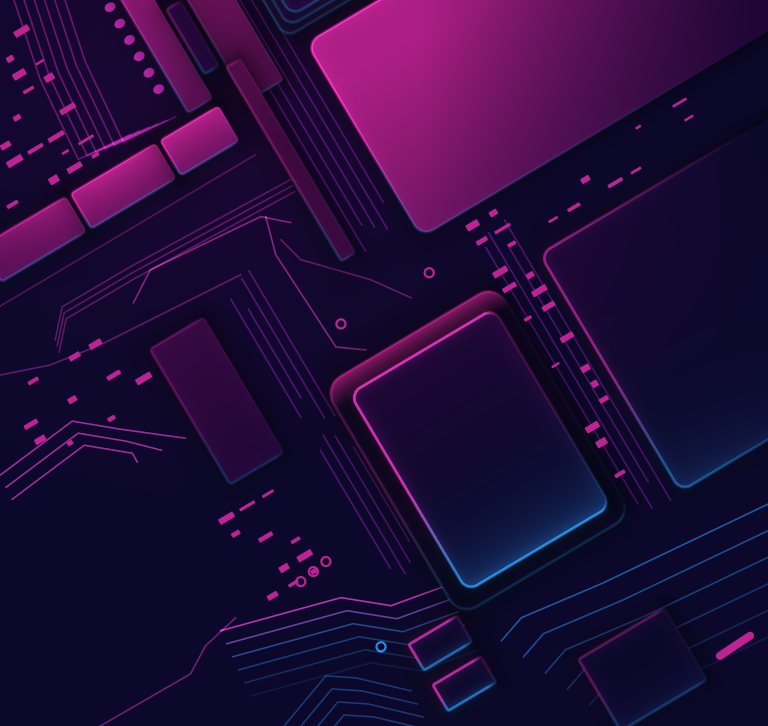
A WebGL 1 fragment shader for this background:

```glsl
precision highp float;
uniform vec2 u_resolution;

const float HEIGHT = 7.24;  // canvas height in board units
const vec2 AXIS = vec2(.86, .51);  // direction of the board rows
const float TRACE = .008;  // half width of a trace
const vec3 NAVY = vec3(.045, .032, .17);
const vec3 VIOLET = vec3(.12, .025, .21);
const vec3 PLUM = vec3(.28, .04, .29);
const vec3 MAGENTA = vec3(.68, .12, .52);
const vec3 PINK = vec3(.88, .2, .64);
const vec3 BLUE = vec3(.12, .5, .72);

float pixel;

float hash(vec2 p) {
  vec3 a = fract(p.xyx * .1031);
  a += dot(a, a.yzx + 33.33);
  return fract((a.x + a.y) * a.z);
}
float ramp(float a, float b, float x) { return clamp((x - a) / (b - a), 0., 1.); }
float fill(float d) { return clamp(.5 - d / pixel, 0., 1.); }
float line(float d, float w) { return fill(abs(d) - w); }
float inside(vec2 q, vec4 r) {
  vec2 s = step(r.xy, q) * step(q, r.zw);
  return s.x * s.y;
}
float box(vec2 q, vec4 b, float r) {
  vec2 d = abs(q - .5 * (b.xy + b.zw)) - .5 * (b.zw - b.xy) + r;
  return length(max(d, 0.)) + min(max(d.x, d.y), 0.) - r;
}
float seg(vec2 p, vec2 a, vec2 b) {
  vec2 e = b - a;
  return length(p - a - e * clamp(dot(p - a, e) / dot(e, e), 0., 1.));
}
// Trace through four points
float path(vec2 p, vec4 a, vec4 b) {
  float d = min(seg(p, a.xy, a.zw), seg(p, b.xy, b.zw));
  return line(min(d, seg(p, a.zw, b.xy)), TRACE);
}
float ring(vec2 p, float x, float y) { return line(length(p - vec2(x, y)) - .045, .011); }

// Parallel traces with uneven ends
float rails(vec2 q, vec4 r) {
  float x = (q.x - r.x) / .1;
  vec4 cut = vec4(0, .4, 0, -.4) * hash(vec2(floor(x), floor(r.w * 9.)));
  return line((fract(x) - .5) * .1, TRACE) * inside(q, r + cut);
}
// Scattered small components
float parts(vec2 q, vec4 r, float density) {
  vec2 size = vec2(.24, .18), id = floor(q / size);
  vec2 e = vec2(.03, .012) + vec2(.06, .025) * vec2(hash(id), hash(id + 17.));
  float d = box((fract(q / size) - .5) * size, vec4(-e, e), .01);
  return fill(d) * step(hash(id + 5.), density) * inside((id + .5) * size, r);
}
// Raised plate: shadow, face, blue glow below and a lit rim
void chip(inout vec3 col, vec2 q, vec4 b, float r, vec3 face, float rim, float glow) {
  float d = box(q, b, r), h = ramp(b.y, b.w, q.y);
  col *= 1. - .5 * exp(-max(d, 0.) * 10.);
  col = mix(col, face + glow * BLUE * exp(-h * 7.), fill(d));
  float lit = rim * (1. - .8 * ramp(-.1, 0., q.x - b.z));
  vec3 edge = mix(BLUE, PINK, ramp(.1, .5, h));
  col += edge * lit * (.75 * line(d, .014) + .2 * exp(-abs(d) * 20.));
}

void main() {
  pixel = HEIGHT / u_resolution.y;
  vec2 p = gl_FragCoord.xy * pixel;
  vec2 q = vec2(dot(p, AXIS), dot(p, vec2(-AXIS.y, AXIS.x)));
  vec2 away = p - vec2(2.2, 6.4);
  vec3 col = mix(NAVY, VIOLET, .8 * exp(-.16 * dot(away, away)));

  // Rails between the plates
  col += PLUM * (rails(q, vec4(5.5, 2.2, 6, 6)) + rails(q, vec4(4.1, .9, 4.5, 2.7))
    + rails(q, vec4(4.1, -.9, 4.5, 1)) + rails(q, vec4(6.55, -1.6, 6.95, 1.9)));

  // Long traces across the left half
  float wire = .4 * line(seg(q, vec2(2, 3.6), vec2(5.1, 3.6)), TRACE);
  for (float i = 0.; i < 3.; i++) {
    vec2 o = p - i * vec2(.06, -.12);
    wire += .9 * path(o, vec4(0, 2.5, .72, 3.04), vec4(1.2, 2.96, 1.85 - .3 * i, 2.87));
    o = p - i * vec2(.02, -.06);
    wire += .45 * path(o, vec4(.55, 3.85, .62, 4.18), vec4(1.3, 4.58, 2.9, 5.45));
  }
  wire += .7 * path(p, vec4(1.33, 4.22, 1.5, 4.55), vec4(2.6, 5.08, 2.9, 5.02));
  wire += .7 * path(p, vec4(2.65, 5.08, 2.75, 4.7), vec4(3.35, 3.78, 3.65, 3.75));
  wire += .5 * path(p, vec4(2.8, 4.85, 3, 4.65), vec4(3.7, 4.45, 4.1, 4.27));
  wire += .5 * path(p, vec4(0, 3.5, .5, 3.6), vec4(1, 3.8, 2.4, 4.5));
  wire += .6 * path(p, vec4(1, 0, 1.9, .52), vec4(2.05, .8, 2.35, 1.08));
  col += PINK * .75 * wire;

  // Lower traces from pink to blue, dense bent traces in the corner
  for (float i = 0.; i < 6.; i++) {
    vec2 o = p - i * vec2(.06, -.13);
    vec3 tint = mix(PINK, BLUE, min(i * .45, 1.)) * (.8 - .13 * i);
    col += tint * path(o, vec4(2.2, .95, 3.4, 1.28), vec4(3.9, 1.2, 4.45, 1.4));
    col += BLUE * .4 * path(o, vec4(2.75, -.1, 3.25, .5), vec4(3.55, .48, 4.1, .35));
    o = p - i * vec2(.22, -.16);
    col += BLUE * (.65 - .1 * i) * path(o, vec4(5, .85, 5.2, 1.08), vec4(6, 1.42, 7.8, 2.28));
    o = p - i * vec2(.09, .035);
    col += MAGENTA * .5 * path(o, vec4(.12, 7.3, .4, 6.45), vec4(.78, 5.65, 1.3, 5.9));
  }
  vec2 hole = vec2(.8 * (q.x - 4.6), mod(q.y, .19) - .095);
  col += MAGENTA * fill(length(hole) - .045) * inside(q, vec4(4.4, 4.6, 4.7, 5.8));

  // Upright bars, row of blocks and nested corner plate
  vec3 metal = mix(PLUM, MAGENTA, .6 * ramp(3.5, 5.5, q.y));
  chip(col, q, vec4(4.73, 4.3, 5.02, 7), .03, metal, .3, 0.);
  chip(col, q, vec4(5.3, 4.1, 5.72, 7), .03, metal * .85, .3, 0.);
  chip(col, q, vec4(5.29, 2.25, 5.46, 4.5), .03, metal * .8, .3, 0.);
  chip(col, q, vec4(5.07, 4.55, 5.24, 5.3), .03, VIOLET, .3, 0.);
  vec3 block = mix(PLUM, MAGENTA, ramp(3.6, 4.2, q.y) * ramp(1.5, 3.6, q.x));
  for (float i = 0.; i < 3.; i++) {
    float x = 2.27 + 1.04 * i;
    chip(col, q, vec4(x, 3.8, min(x + .99, 5.03), 4.21), .04, block, .35, 0.);
    chip(col, q, vec4(vec2(5.95, 4.45) + .08 * i, 8, 8), .12, VIOLET, .4, 0.);
  }

  // Large plates
  float shine = ramp(7.5, 4.2, p.x) * mix(.55, 1., ramp(2., 3.8, q.y));
  float fade = ramp(9.5, 7., q.x);
  vec3 dusk = mix(NAVY, VIOLET, ramp(-.6, 1.2, q.y));
  chip(col, q, vec4(6.1, 2.05, 13, 4.3), .14, mix(VIOLET, MAGENTA, shine), .5 * shine, 0.);
  chip(col, q, vec4(7.03, -1.45, 13, 1.3), .12, mix(NAVY, dusk, fade), .6 * fade, .2 * fade);
  vec3 bevel = mix(NAVY * .7, MAGENTA * .75, ramp(1., 1.25, q.y));
  chip(col, q, vec4(4.5, -1.4, 6.5, 1.27), .2, bevel, .3, 0.);
  chip(col, q, vec4(4.69, -1.22, 6.36, 1.07), .12, dusk, .9, .3);
  chip(col, q, vec4(3.2, .9, 3.83, 2.47), .04, mix(VIOLET, PLUM, .3 * q.y - .2), .25, 0.);
  chip(col, q, vec4(5.3, -3.2, 6.3, -2.37), .03, NAVY, .35, .08);
  for (float i = 0.; i < 2.; i++) {
    float y = -1.68 - .47 * i;
    chip(col, q, vec4(3.92, y, 4.48, y + .3), .02, NAVY, .8, .15);
  }

  // Small components and rings
  float bits = parts(q, vec4(6.5, 1.45, 9.8, 1.95), .4) + parts(q, vec4(2.85, -.5, 3.65, .65), .5)
    + parts(q, vec4(6.55, -1.3, 6.98, 1.4), .3) + parts(q, vec4(1.7, 1.9, 3.1, 2.8), .25)
    + parts(q, vec4(2.7, 4.3, 3.75, 6), .5) + fill(seg(p, vec2(7.18, .7), vec2(7.48, .9)) - .04);
  for (float i = 0.; i < 3.; i++) bits += ring(p, 3. + .125 * i, 1.44 + .1 * i);
  bits += ring(p, 3.4, 4.01) + ring(p, 4.28, 4.52);
  col = mix(col, MAGENTA * 1.1, min(bits, 1.));
  gl_FragColor = vec4(col + BLUE * ring(p, 3.8, .79), 1);
}
```
